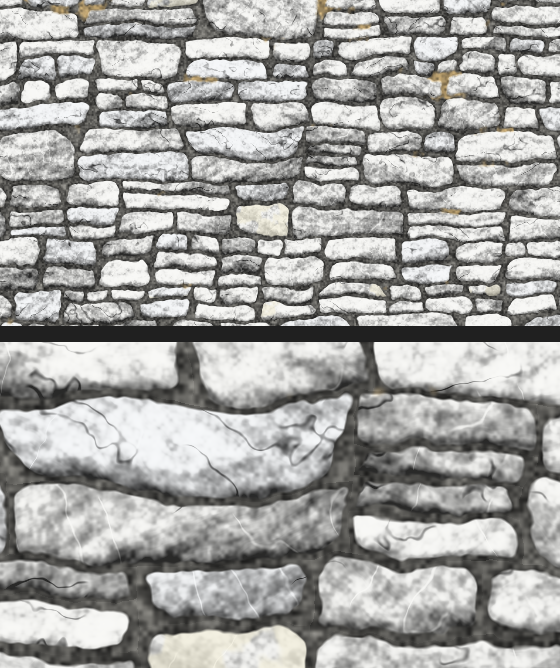
Top: the whole. Bottom: its middle third, enlarged.
Reproduce this texture procedurally as a Shadertoy shader.

```glsl
// Dry stone wall: pale weathered grey stones in rough courses with dark gritty joints.

float hash(vec2 p) {
    vec3 q = fract(p.xyx * 0.1031);
    q += dot(q, q.yzx + 33.33);
    return fract((q.x + q.y) * q.z);
}

float noise(vec2 p) {
    vec2 i = floor(p), f = fract(p);
    f = f * f * (3.0 - 2.0 * f);
    return mix(mix(hash(i), hash(i + vec2(1, 0)), f.x),
               mix(hash(i + vec2(0, 1)), hash(i + vec2(1, 1)), f.x), f.y);
}

float fbm(vec2 p) {
    float sum = 0.0, amp = 0.53;
    for (int i = 0; i < 4; i++) {
        sum += amp * noise(p);
        p = mat2(1.6, 1.2, -1.2, 1.6) * p + 7.3;
        amp *= 0.5;
    }
    return sum;
}

// Irregular division of a line: returns index, start and end of the span.
float joint(float i, float seed) { return i + 0.7 * (hash(vec2(i, seed)) - 0.5); }

vec3 span(float x, float seed) {
    float i = floor(x);
    if (x < joint(i, seed)) i -= 1.0;
    else if (x >= joint(i + 1.0, seed)) i += 1.0;
    return vec3(i, joint(i, seed), joint(i + 1.0, seed));
}

// Finds the box of the stone around p by splitting course blocks at random.
vec2 findStone(vec2 p, out vec2 lo, out vec2 hi) {
    vec2 block = vec2(0.29, 0.148);
    vec3 course = span(p.y / block.y, 3.0);
    float shift = 5.0 * hash(vec2(course.x, 9.0));
    vec3 part = span(p.x / block.x + shift, course.x + 20.0);
    lo = vec2(part.y - shift, course.y) * block;
    hi = vec2(part.z - shift, course.z) * block;
    vec2 id = vec2(part.x, course.x) + 50.0;
    for (int k = 0; k < 3; k++) {
        vec2 size = hi - lo;
        vec2 cut = mix(lo, hi, mix(0.36, 0.64, hash(id + 4.7)));
        bool across = size.y > 0.085 && hash(id + float(k) * 3.1) < 0.45;
        bool upright = !across && size.x > size.y * mix(2.2, 4.8, hash(id + 8.9));
        if (across) {
            if (p.y < cut.y) { hi.y = cut.y; id += vec2(13.7, 4.1); }
            else { lo.y = cut.y; id += vec2(5.3, 27.9); }
        } else if (upright) {
            if (p.x < cut.x) { hi.x = cut.x; id += vec2(31.3, 8.7); }
            else { lo.x = cut.x; id += vec2(9.1, 41.3); }
        }
    }
    return id;
}

// Tapered box with a different rounding at each corner.
float stoneDistance(vec2 q, vec2 halfSize, vec2 id) {
    vec2 lean = vec2(hash(id + 1.3), hash(id + 2.9)) - 0.5;
    vec2 t = clamp(q / halfSize, -1.0, 1.0);
    vec2 b = halfSize * (1.0 - 0.2 * abs(lean) * (1.0 + sign(lean) * t.yx));
    float corner = hash(id + 3.0 * step(0.0, q.x) + 7.0 * step(0.0, q.y));
    float r = min(b.x, b.y) * mix(0.15, 0.95, corner);
    vec2 e = abs(q) - b + r;
    return min(max(e.x, e.y), 0.0) + length(max(e, 0.0)) - r;
}

float stoneTone(vec2 p, vec2 q, vec2 halfSize, vec2 id, float d) {
    float angle = 1.3 * (hash(id + 6.1) - 0.5);
    vec2 axis = vec2(cos(angle), sin(angle));
    vec2 g = vec2(dot(q, axis), dot(q, vec2(-axis.y, axis.x))) + id;
    float tone = 0.915 + 0.3 * (hash(id + 5.5) - 0.6);
    // Mottling, slanting strata and fine grain
    tone += 0.36 * (fbm(p * 10.0 + id) - 0.5);
    tone += 0.5 * (fbm(g * vec2(13.0, 62.0)) - 0.5);
    tone += 0.18 * (noise(p * 130.0) - 0.5) + 0.2 * (noise(p * 230.0) - 0.5);
    // Relief lit from above
    tone += 0.7 * (fbm(p * 34.0) - fbm(p * 34.0 + vec2(-0.15, 0.35)));
    // Broken facet on some stones
    vec2 slope = normalize(vec2(hash(id + 7.7) - 0.5, -0.35));
    float facet = smoothstep(-0.003, 0.004, dot(q, slope) - 0.3 * halfSize.y + 0.02 * (noise(p * 22.0) - 0.5));
    tone -= 0.16 * facet * step(0.5, hash(id + 12.3));
    // Short broken cracks along the strata and pale scratches across them
    float crack = abs(noise(g * vec2(9.0, 30.0) + 3.0) + 0.2 * noise(g * 75.0) - 0.6);
    float patchy = smoothstep(0.5, 0.62, noise(p * 19.0 + 31.0));
    tone -= 0.34 * patchy * smoothstep(0.045, 0.0, crack);
    float scratch = abs(noise(g.yx * vec2(8.0, 24.0) + 61.0) + 0.1 * noise(g * 60.0) - 0.55);
    tone += 0.14 * (1.0 - patchy) * smoothstep(0.03, 0.0, scratch);
    // Rounded rim: bright top, shaded underside
    float rim = smoothstep(-0.013, 0.0, d);
    tone += rim * (0.17 * q.y / halfSize.y - 0.12);
    tone -= 0.17 * smoothstep(-0.3, -1.0, q.y / halfSize.y);
    // Soft shoulder keeps detail in the whites
    float over = max(tone - 0.84, 0.0);
    return max(min(tone, 0.84) + 0.135 * (1.0 - exp(-over / 0.1)), 0.16);
}

void mainImage(out vec4 fragColor, in vec2 fragCoord) {
    vec2 p = fragCoord / iResolution.y;

    // Bend the courses and roughen the outlines
    vec2 w = p + 0.07 * (vec2(fbm(p * 2.5), fbm(p * 2.5 + 40.0)) - 0.5);
    w += 0.018 * (vec2(noise(p * 12.0), noise(p * 12.0 + 17.0)) - 0.5);
    w += 0.007 * (vec2(noise(p * 48.0), noise(p * 48.0 + 29.0)) - 0.5);
    w += 0.003 * (vec2(noise(p * 120.0), noise(p * 120.0 + 23.0)) - 0.5);

    vec2 lo, hi;
    vec2 id = findStone(w, lo, hi);
    vec2 halfSize = 0.5 * (hi - lo) - 0.002 - 0.0035 * hash(id + 15.0);
    vec2 q = w - 0.5 * (lo + hi);
    float d = stoneDistance(q, halfSize, id);

    // Stone, with a faint cool cast on some and cream lichen on a few
    float tone = stoneTone(p, q, halfSize, id, d);
    vec3 stone = tone * mix(vec3(1.0, 1.0, 0.99), vec3(0.99, 0.997, 1.003), step(0.75, hash(id + 18.0)));
    float cream = step(0.965, hash(id + 21.0)) * smoothstep(0.46, 0.54, fbm(p * 17.0 + 5.0));
    stone = mix(stone, vec3(0.95, 0.93, 0.84), 0.6 * cream);

    // Gritty joints, darkest right beside the stones
    float grit = 0.07 + 0.24 * noise(p * 190.0) + 0.26 * noise(p * 95.0) * noise(p * 33.0 + 8.0);
    grit += 9.0 * clamp(d, 0.0, 0.016);
    vec3 mortar = grit * vec3(1.01, 1.0, 0.96);

    // Ochre lichen, mostly high on the wall
    float growth = fbm(p * 8.0 + 71.0) + 0.25 * (p.y - 0.8);
    float lichen = smoothstep(0.61, 0.71, growth + 0.12 * (noise(p * 70.0) - 0.5)) * smoothstep(-0.008, 0.002, d);
    vec3 ochre = vec3(0.78, 0.66, 0.44) * (0.62 + 0.6 * noise(p * 120.0));

    float soft = max(0.0018, 0.7 / iResolution.y);
    vec3 color = mix(stone, mortar, smoothstep(-soft, soft, d));
    color = mix(color, ochre, 0.8 * lichen);
    fragColor = vec4(color, 1.0);
}
```
